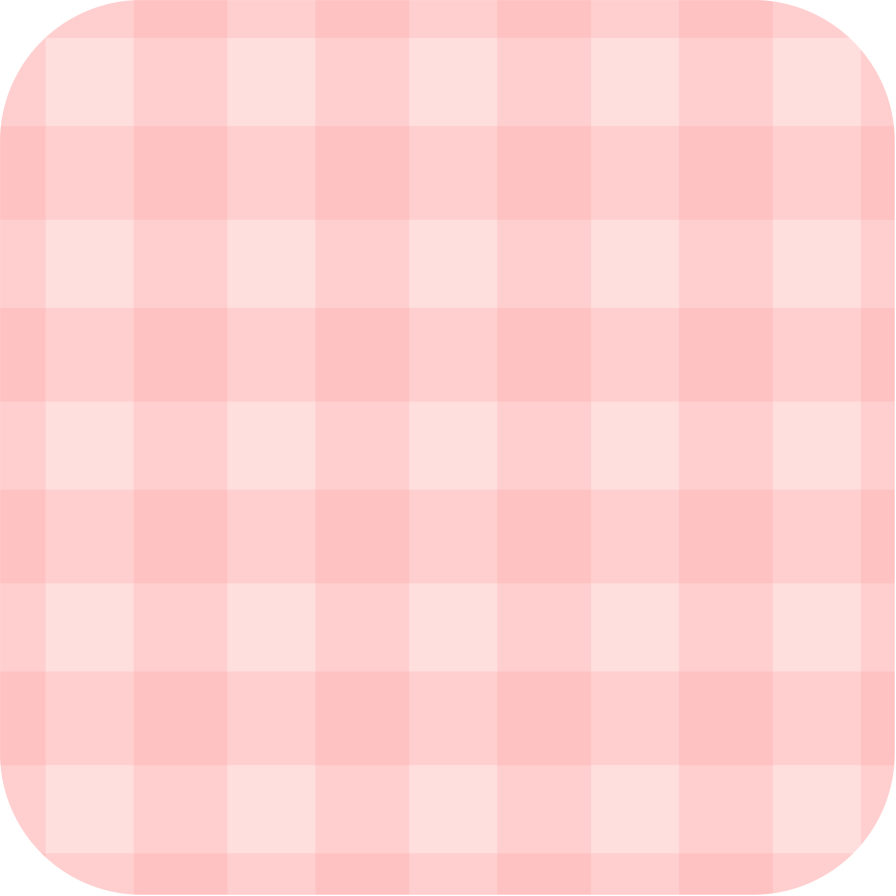
A three.js fragment shader for this pattern:

```glsl
// Pink gingham check of translucent crossing bands on a rounded white-cornered tile.
varying vec2 vUv;

const float SOFT = 0.0008; // half width of the smoothed edges

// Signed distance to a box with rounded corners
float roundedBox(vec2 p, vec2 halfSize, float radius) {
  vec2 q = abs(p) - halfSize + radius;
  return length(max(q, 0.0)) + min(max(q.x, q.y), 0.0) - radius;
}

// Coverage of evenly spaced bands, one of them centred on the given position
float bands(float position, float center) {
  float period = 0.2029;
  float offset = (fract((position - center) / period + 0.5) - 0.5) * period;
  return 1.0 - smoothstep(-SOFT, SOFT, abs(offset) - 0.0523);
}

void main() {
  // Pale cloth, tinted once by each direction of bands
  vec3 tint = vec3(1.0, 0.51, 0.51);
  vec3 cloth = vec3(1.0, 0.87, 0.87);
  cloth = mix(cloth, tint, 0.167 * bands(vUv.x, 0.2015));
  cloth = mix(cloth, tint, 0.167 * bands(vUv.y, 0.1983));

  // White outside the rounded tile
  float edge = roundedBox(vUv - vec2(0.4993, 0.5007), vec2(0.4993), 0.158);
  gl_FragColor = vec4(mix(cloth, vec3(1.0), smoothstep(-SOFT, SOFT, edge)), 1.0);
}
```
